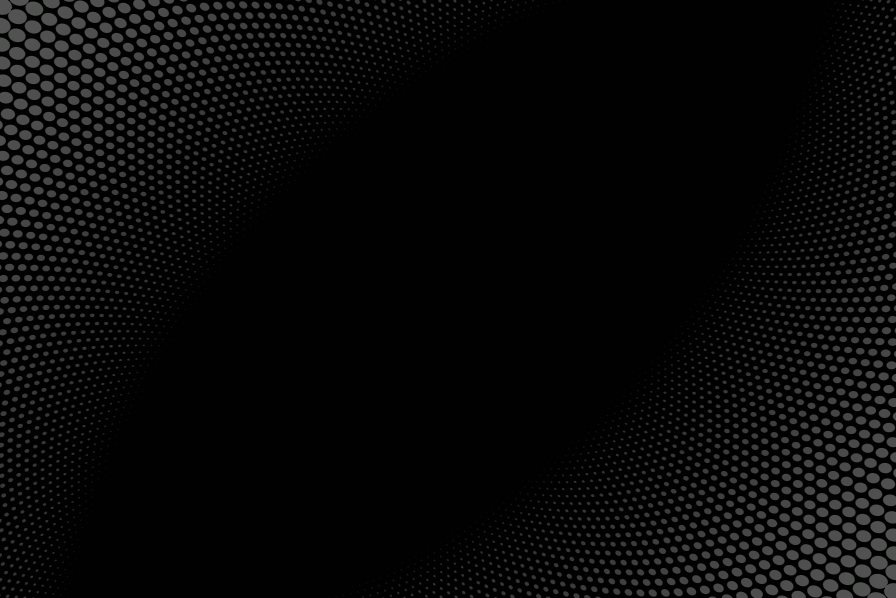
Give the GLSL for this background, as a Shadertoy shader.

```glsl
// Two swirling fields of grey halftone dots that fade into a dark diagonal lens.

const vec3 BACKGROUND = vec3(0.003);
const vec3 DOT_DIM    = vec3(0.19, 0.19, 0.19);
const vec3 DOT_BRIGHT = vec3(0.32, 0.325, 0.32);

const vec2  ARC_CENTER  = vec2(0.742, -0.805); // centre of the lens arc, in canvas heights
const float ARC_RADIUS  = 1.39;
const float FIELD_DEPTH = 0.592;               // from the arc to the canvas corner
const float CORNER_ANGLE = 2.423;              // direction from arc centre to corner
const float PI = 3.14159;

const float WARP    = 2.0;                     // power of the conformal warp
const float DENSITY = 116.0;
const float LATTICE_TURN = -0.14;
const vec2  CELL    = vec2(1.0, 1.732);        // holds two staggered dots
const float FLATTEN = 1.3;
const float DOT_TILT = -0.26;                  // slant of the ovals at the corner
const float TILT_RATE = 1.7;                   // change of slant along the arc
const float DOT_RADIUS = 0.5;
const float CORNER_SWELL = 0.06;
const float SOFTNESS = 1.25;                   // edge width in pixels

mat2 rotation(float a) {
    return mat2(cos(a), sin(a), -sin(a), cos(a));
}

// Offset from the nearest dot centre of a hexagonal lattice.
vec2 latticeOffset(vec2 p) {
    vec2 a = p - CELL * round(p / CELL);
    vec2 q = p - 0.5 * CELL;
    vec2 b = q - CELL * round(q / CELL);
    return dot(a, a) < dot(b, b) ? a : b;
}

// Complex power map: dots grow apart and turn away from the arc.
vec2 warpLattice(float radius, float angle) {
    float turn = LATTICE_TURN - WARP * angle;
    return DENSITY * pow(radius, -WARP) * vec2(cos(turn), sin(turn));
}

void mainImage(out vec4 fragColor, in vec2 fragCoord) {
    vec2 p = (fragCoord - 0.5 * iResolution.xy) / iResolution.y;

    // Fold the lower right half onto the upper left by a half turn.
    if (dot(p, vec2(-0.751, 0.660)) < 0.0) p = -p;

    // Polar position about the arc, with the angle measured from the corner.
    vec2 z = rotation(-CORNER_ANGLE) * (p - ARC_CENTER);
    float radius = length(z);
    float angle = atan(z.y, z.x);
    float depth = clamp((radius - ARC_RADIUS) / FIELD_DEPTH, 0.0, 1.0);

    // Turn the lattice offset back to the canvas, then along the slanted oval.
    float axis = CORNER_ANGLE + PI + (WARP + 1.0) * angle - LATTICE_TURN;
    float tilt = DOT_TILT + TILT_RATE * angle;
    vec2 offset = rotation(axis - tilt) * latticeOffset(warpLattice(radius, angle));
    float ovalDistance = length(offset * vec2(1.0, FLATTEN));

    // Dot size and smooth edge in lattice units.
    float size = DOT_RADIUS * pow(depth, 0.53)
               + CORNER_SWELL * smoothstep(0.88, 1.0, depth);
    float pixel = WARP * DENSITY * pow(radius, -WARP - 1.0) / iResolution.y;
    float coverage = clamp(0.5 - (ovalDistance - size) / (SOFTNESS * pixel), 0.0, 1.0);
    coverage *= smoothstep(0.0, 0.14, depth);

    vec3 dotColor = mix(DOT_DIM, DOT_BRIGHT, smoothstep(0.0, 0.95, depth));
    fragColor = vec4(mix(BACKGROUND, dotColor, coverage), 1.0);
}
```
